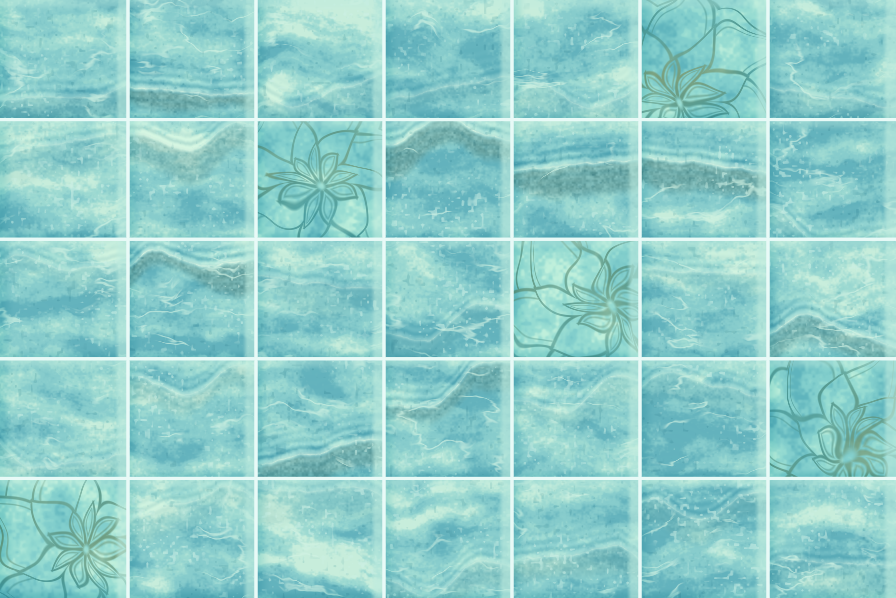
Reproduce this pattern procedurally as a WebGL 1 fragment shader.

```glsl
precision highp float;
uniform vec2 u_resolution;

const float TAU = 6.2831853;

float hash(vec2 p) {
  p = fract(p * vec2(0.1031, 0.1137));
  p += dot(p, p.yx + 33.33);
  return fract((p.x + p.y) * p.x * 7.13);
}

float noise(vec2 p) {
  vec2 i = floor(p), f = fract(p);
  f = f * f * (3.0 - 2.0 * f);
  return mix(mix(hash(i), hash(i + vec2(1.0, 0.0)), f.x),
             mix(hash(i + vec2(0.0, 1.0)), hash(i + 1.0), f.x), f.y);
}

float fbm(vec2 p) {
  float sum = 0.0, amp = 0.52;
  for (int i = 0; i < 5; i++) {
    sum += amp * noise(p);
    p = mat2(1.9, 0.35, -0.35, 1.9) * p + 17.3;
    amp *= 0.5;
  }
  return sum;
}

vec3 stoneRamp(float t) {
  vec3 c = mix(vec3(0.39, 0.70, 0.74), vec3(0.53, 0.80, 0.80), smoothstep(0.0, 0.45, t));
  c = mix(c, vec3(0.61, 0.85, 0.82), smoothstep(0.45, 0.70, t));
  return mix(c, vec3(0.78, 0.93, 0.86), smoothstep(0.68, 1.05, t));
}

// Layered onyx with wavy seams, crystal crusts and occasional grey lenses
vec3 onyx(vec2 p, vec2 id) {
  vec2 q = p + 30.0 * vec2(hash(id + 3.0), hash(id + 11.0)) + id * 5.0;
  float warp = 0.4 * (fbm(q * vec2(1.8, 1.4)) - 0.5);
  float layers = fbm(vec2(q.x * 1.2, (q.y + warp) * 6.0));
  float grain = noise(q * 34.0) + noise(q * 60.0) - 1.0;
  float tone = 0.38 + 1.75 * (layers - 0.5) + 0.9 * (fbm(q * 5.0) - 0.5) + 0.16 * grain;
  tone += 0.24 * (hash(id + 61.0) - 0.5) + 0.26 * smoothstep(0.6, 1.0, p.y);
  vec3 c = stoneRamp(tone);

  // The seam lies near the top or the bottom, with strata above and a lens below
  float seam = mix(0.22, 0.76, step(0.5, hash(id + 23.0))) + 0.16 * (hash(id + 29.0) - 0.5);
  float wave = 0.38 * (noise(vec2(q.x * 2.3, id.y * 9.0)) - 0.5);
  float d = p.y - seam - wave - 0.05 * (fbm(q * vec2(9.0, 2.0)) - 0.5);
  float depth = 0.08 + 0.22 * noise(vec2(q.x * 2.0 + 5.0, 3.0));
  float lens = smoothstep(-depth - 0.06, -depth + 0.05, d) * (1.0 - smoothstep(-0.04, 0.0, d));
  float strength = smoothstep(0.5, 0.75, hash(id + 41.0));
  c = mix(c, vec3(0.42, 0.65, 0.64) + 0.10 * grain, lens * mix(0.12, 0.85, strength));
  float strata = sin(d * 85.0 + 5.0 * warp);
  c += vec3(0.10, 0.07, 0.05) * strata * exp(-abs(d - 0.05) * 10.0) * mix(0.5, 1.0, strength);
  float crust = exp(-abs(d) * 55.0) * (0.6 + 0.6 * noise(q * 22.0));
  c = mix(c, vec3(0.86, 0.96, 0.89), crust * mix(0.45, 0.8, strength));

  // Broken pale veins, frosty patches and dark pits
  float vein = abs(fbm(vec2(q.x * 1.3, (q.y + warp) * 4.0) + 8.0) - 0.5);
  float broken = smoothstep(0.35, 0.75, noise(q * 5.0 + 4.0));
  c = mix(c, vec3(0.82, 0.95, 0.89), 0.65 * (1.0 - smoothstep(0.0, 0.03, vein)) * broken);
  float patches = smoothstep(0.4, 0.7, fbm(q * vec2(2.0, 4.0) + 31.0));
  float fleck = smoothstep(0.68, 0.92, noise(q * 36.0 + 9.0));
  c = mix(c, vec3(0.80, 0.94, 0.90), 0.55 * fleck * patches);
  float pit = smoothstep(0.75, 0.95, noise(q * 30.0 + 50.0));
  return mix(c, c * vec3(0.80, 0.89, 0.91), 0.7 * pit * (1.0 - patches));
}

float petals(vec2 polar, float count, float reach, float halfWidth) {
  float angle = (fract(polar.x * count / TAU) - 0.5) * TAU / count;
  float bulge = halfWidth * sin(3.14159 * pow(clamp(polar.y / reach, 0.0, 1.0), 1.3));
  return max(abs(angle) * polar.y - bulge, polar.y - reach);
}

float stroke(float d, float width, float px) {
  return 1.0 - smoothstep(width - px, width + px, abs(d));
}

// Outlined blossom in overlapping rings, off centre and turned per tile
vec3 blossom(vec2 p, vec2 id, float px) {
  vec2 q = p + id * 7.0;
  float mottle = noise(q * 34.0) - 0.5;
  vec3 c = stoneRamp(0.56 + 1.5 * (fbm(q * 4.0) - 0.5) + 0.3 * mottle);
  c *= vec3(0.96, 1.01, 1.0);
  vec2 v = p - vec2(mix(0.15, 0.85, hash(id + 5.0)), mix(0.1, 0.5, hash(id + 9.0)));
  v += 0.2 * (vec2(noise(q * 3.5), noise(q * 3.5 + 20.0)) - 0.5);
  float r = length(v);
  vec2 polar = vec2(atan(v.y, v.x + 1e-5) + 0.7 * r + TAU * hash(id), r);
  float inner = petals(polar, 9.0, 0.36, 0.062);
  float outer = petals(polar + vec2(0.3, 0.0), 7.0, 0.62, 0.15);
  float back = petals(polar + vec2(0.75, 0.0), 7.0, 0.95, 0.27);
  float frill = r - 0.80 - 0.11 * abs(sin(polar.x * 5.0)) - 0.05 * sin(polar.x * 3.0);
  float ink = stroke(frill, 0.012, px) * smoothstep(0.0, 0.01, back);
  ink = max(ink, stroke(back, 0.014, px) * smoothstep(0.0, 0.01, outer));
  ink = max(ink, stroke(back + 0.07, 0.007, px) * smoothstep(0.0, 0.01, outer) * 0.7);
  ink = max(ink, stroke(outer, 0.014, px)) * smoothstep(0.0, 0.01, inner);
  ink = max(ink, stroke(inner, 0.012, px));
  ink = max(ink, stroke(inner + 0.032, 0.006, px) * 0.7);
  ink *= smoothstep(0.01, 0.05, r) * mix(0.6, 1.0, noise(q * 6.0));
  vec3 inkColor = mix(vec3(0.22, 0.56, 0.58), vec3(0.48, 0.60, 0.44), noise(q * 2.5));
  return mix(c, inkColor, 0.9 * ink);
}

void main() {
  vec2 grid = gl_FragCoord.xy / u_resolution * vec2(7.0, 5.0);
  vec2 id = floor(grid), f = fract(grid);
  vec2 aspect = vec2(u_resolution.x * 5.0 / (u_resolution.y * 7.0), 1.0);
  vec2 p = f * aspect;
  float px = 5.0 / u_resolution.y;

  // One decorated tile per row, stepping two columns
  float decorated = mod(8.0 - 2.0 * id.y, 8.0) + 5.0 * step(3.5, id.y);
  vec3 color = abs(id.x - decorated) < 0.5 ? blossom(p, id, px) : onyx(p, id);

  // Glazed bevel: shaded left and bottom, lit right and top
  float shade = max(1.0 - smoothstep(0.0, 0.12, f.x), 1.0 - smoothstep(0.0, 0.09, f.y));
  float light = max(smoothstep(0.89, 0.94, f.x), 0.6 * smoothstep(0.90, 0.97, f.y));
  color = mix(color, color * vec3(0.78, 0.92, 0.94), shade);
  color = mix(color, vec3(0.74, 0.92, 0.87), 0.6 * light);

  // Grout on the inner joints only
  vec2 joint = clamp(floor(grid + 0.5), vec2(1.0), vec2(6.0, 4.0));
  vec2 gap = abs(grid - joint) * aspect;
  float grout = 1.0 - smoothstep(0.014 - 0.5 * px, 0.014 + 0.5 * px, min(gap.x, gap.y));
  color = mix(color, vec3(0.91, 0.98, 0.97), grout);
  gl_FragColor = vec4(color, 1.0);
}
```
